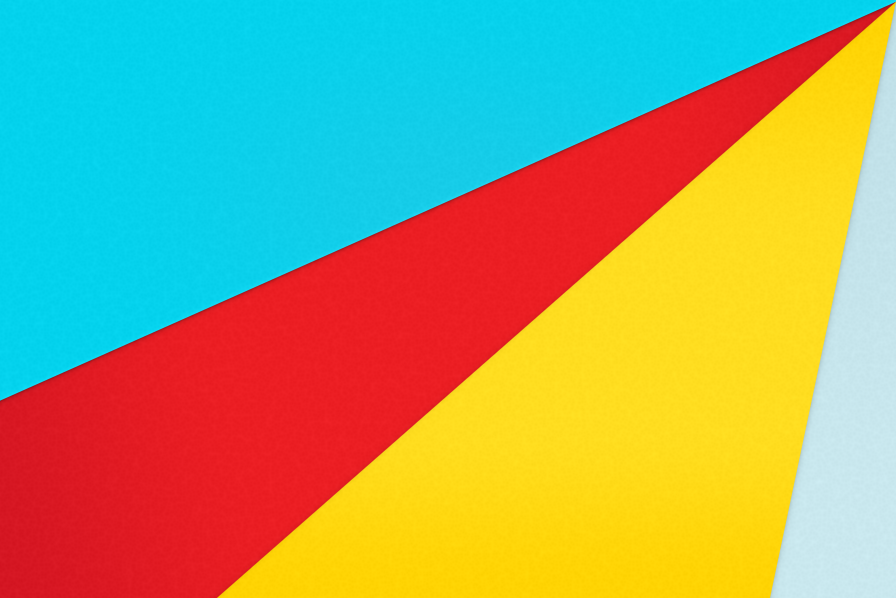
This background is drawn by a Shadertoy shader. Its source:

```glsl
// Four sheets of coloured paper fanning out from the upper right corner.

const vec2 APEX = vec2(1.5, 0.997);
const vec3 CYAN = vec3(0.015, 0.825, 0.93);
const vec3 CYAN_PALE = vec3(0.09, 0.80, 0.91);
const vec3 RED = vec3(0.925, 0.118, 0.138);
const vec3 RED_DEEP = vec3(0.83, 0.085, 0.135);
const vec3 YELLOW = vec3(1.0, 0.868, 0.125);
const vec3 YELLOW_DEEP = vec3(1.0, 0.83, 0.01);
const vec3 ICE = vec3(0.79, 0.91, 0.935);
const vec3 ICE_DEEP = vec3(0.76, 0.885, 0.915);

vec2 hash2(vec2 p) {
    vec3 q = fract(p.xyx * vec3(0.1031, 0.1030, 0.0973));
    q += dot(q, q.yzx + 33.33);
    return fract((q.xx + q.yz) * q.zy);
}

// Distance to the nearest scattered cell point.
float cellular(vec2 p) {
    vec2 cell = floor(p), f = fract(p);
    float nearest = 2.0;
    for (int y = -1; y <= 1; y++)
        for (int x = -1; x <= 1; x++) {
            vec2 o = vec2(x, y);
            nearest = min(nearest, length(o + hash2(cell + o) - f));
        }
    return nearest;
}

// Fine paper fibre, centred on zero.
float paperGrain(vec2 p) {
    return 0.6 * cellular(p * 170.0) + 0.4 * cellular(p * 75.0 + 19.0) - 0.45;
}

// Signed distance to the line from foot to the apex, positive on its right.
float rightOf(vec2 p, vec2 foot) {
    vec2 d = normalize(APEX - foot);
    return dot(p - foot, vec2(d.y, -d.x));
}

float cover(float d, float pixel) {
    return smoothstep(-0.7 * pixel, 0.7 * pixel, d);
}

// Thin contact line that fades away from a sheet's edge.
float edgeLine(float d, float width) {
    return exp(-abs(d) / width);
}

// Soft oval falloff: one at the centre, zero outside.
float softOval(vec2 p, vec2 centre, vec2 radius) {
    return 1.0 - smoothstep(0.0, 1.0, length((p - centre) / radius));
}

void mainImage(out vec4 fragColor, in vec2 fragCoord) {
    vec2 p = fragCoord / iResolution.xy * vec2(1.5, 1.0);
    float pixel = 1.0 / iResolution.y;
    float grain = paperGrain(p);

    float redEdge = rightOf(p, vec2(0.0, 0.330));
    float yellowEdge = rightOf(p, vec2(0.363, 0.0));
    float iceEdge = rightOf(p, vec2(1.289, 0.0));

    // Uneven light on each sheet
    vec3 cyan = mix(CYAN, CYAN_PALE, softOval(p, vec2(0.8, 0.67), vec2(0.75, 0.4)));
    vec3 red = mix(RED_DEEP, RED, smoothstep(-0.05, 0.55, p.x + 0.35 * p.y));
    red = mix(red, RED_DEEP, 0.7 * smoothstep(1.05, 1.5, p.x));
    float glow = smoothstep(0.0, 0.3, p.y) * (1.0 - smoothstep(0.6, 1.0, p.y));
    vec3 yellow = mix(YELLOW_DEEP, YELLOW, glow);
    vec3 ice = mix(ICE_DEEP, ICE, smoothstep(0.85, 0.1, p.y));

    // Pale cut rim and dark contact shadows
    cyan += 0.06 * edgeLine(redEdge, 0.003);
    red *= 1.0 - 0.35 * edgeLine(redEdge, 0.003);
    red *= 1.0 - 0.08 * edgeLine(yellowEdge, 0.004);
    yellow *= 1.0 - 0.05 * edgeLine(yellowEdge, 0.003);
    ice *= 1.0 - 0.13 * edgeLine(iceEdge, 0.004);

    // Stack the sheets
    vec3 color = mix(cyan, red, cover(redEdge, pixel));
    color = mix(color, yellow, cover(yellowEdge, pixel));
    color = mix(color, ice, cover(iceEdge, pixel));

    color += 0.035 * grain;
    fragColor = vec4(clamp(color, 0.0, 1.0), 1.0);
}
```
